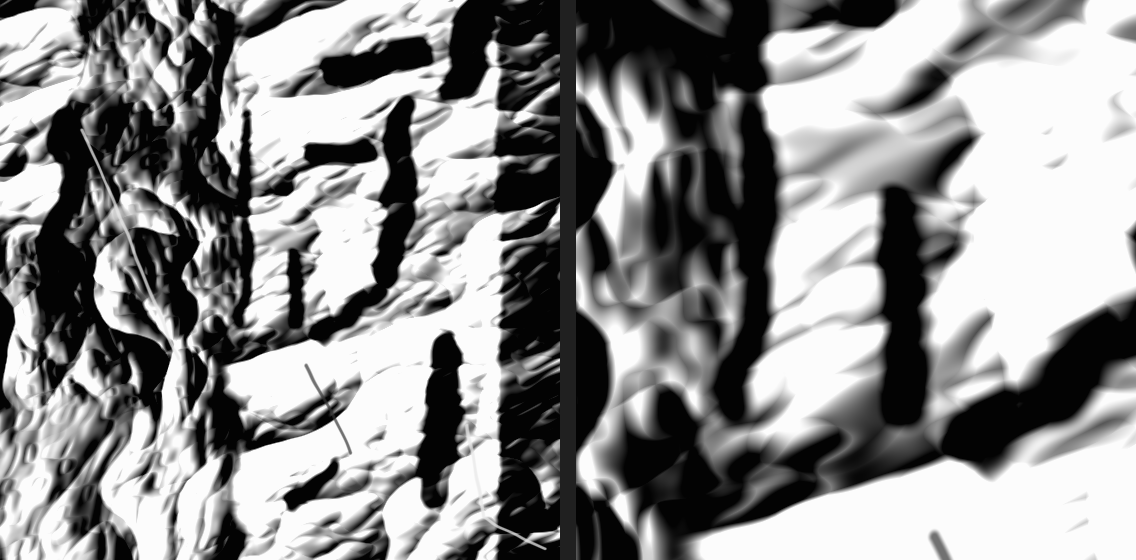
Left, the full canvas; right, a detail of the centre.
A WebGL 2 fragment shader for this texture map:

```glsl
#version 300 es
precision highp float;
// Hard-lit relief of a rocky massif: ridged noise is shaded by its slope
// towards the light, with a separate grain direction for each district.
// Broad tones, dark cliffs and thin tracks are laid out by distance functions.

uniform vec2 u_resolution;
out vec4 fragColor;

const float BASE_FREQUENCY = 7.0;
const float RELIEF_GAIN = 0.40;
const float SLOPE_STEP = 0.004;
const vec2 LIGHT = vec2(-0.42, 0.91);
const float WARP = 0.035;
const float CLIFF_TONE = -0.45;
const float TONE_SCRUB = 0.30;   // broken ground on the left
const float TONE_GULLY = 0.62;   // slanted gullies at lower left
const float TONE_SLAB = 1.05;    // pale slabs in the centre
const float TONE_SHADE = -0.04;  // shadowed right edge
const vec3 BLACK = vec3(0.012);
const vec3 WHITE = vec3(0.99);

float hash(vec2 cell) {
    uvec2 q = uvec2(ivec2(cell) + 4096) * uvec2(1597334673u, 3812015801u);
    uint n = (q.x ^ q.y) * 1597334673u;
    n = (n ^ (n >> 15)) * 2246822519u;
    return float((n ^ (n >> 13)) >> 8) / 16777216.0;
}

float noise(vec2 p) {
    vec2 i = floor(p), f = fract(p);
    f = f * f * f * (f * (f * 6.0 - 15.0) + 10.0);
    return mix(mix(hash(i), hash(i + vec2(1, 0)), f.x),
               mix(hash(i + vec2(0, 1)), hash(i + vec2(1, 1)), f.x), f.y);
}

vec2 noise2(vec2 p) {
    return vec2(noise(p), noise(p + 37.3)) - 0.5;
}

// Ridged height; octaves share nearly the same steepness.
float height(vec2 p) {
    float sum = 0.0, frequency = BASE_FREQUENCY, weight = 1.0;
    for (int i = 0; i < 4; i++) {
        float ridge = 1.0 - abs(2.0 * noise(p * frequency) - 1.0);
        sum += ridge * weight / frequency;
        p = mat2(0.92, 0.39, -0.39, 0.92) * p + 3.7;
        frequency *= 2.03;
        weight *= 0.87;
    }
    return sum;
}

// Slope towards the light, with grain along an angle, stretched lengthwise.
float relief(vec2 p, float angle, float stretch) {
    float c = cos(angle), s = sin(angle);
    vec2 q = mat2(c, -s, s, c) * p / vec2(stretch, 1.0);
    vec2 d = LIGHT * SLOPE_STEP;
    return (height(q + d) - height(q - d)) / (2.0 * SLOPE_STEP);
}

float segment(vec2 p, vec2 a, vec2 b) {
    vec2 ab = b - a;
    return length(p - a - ab * clamp(dot(p - a, ab) / dot(ab, ab), 0.0, 1.0));
}

float step2(float edge, float blur, float x) {
    return smoothstep(edge - blur, edge + blur, x);
}

float cliff(vec2 p, vec2 a, vec2 b, float width) {
    return 1.0 - step2(width, 0.008, segment(p, a, b));
}

float cliffs(vec2 p) {
    float c = cliff(p, vec2(0.735, 0.80), vec2(0.68, 0.52), 0.024);
    c = max(c, cliff(p, vec2(0.67, 0.49), vec2(0.57, 0.40), 0.015));
    c = max(c, cliff(p, vec2(0.58, 0.885), vec2(0.75, 0.905), 0.020));
    c = max(c, cliff(p, vec2(0.57, 0.715), vec2(0.66, 0.73), 0.016));
    c = max(c, cliff(p, vec2(0.80, 0.38), vec2(0.77, 0.12), 0.028));
    c = max(c, cliff(p, vec2(0.525, 0.54), vec2(0.53, 0.41), 0.009));
    c = max(c, cliff(p, vec2(0.53, 0.10), vec2(0.60, 0.17), 0.014));
    c = max(c, cliff(p, vec2(0.135, 0.77), vec2(0.09, 0.47), 0.026));
    c = max(c, cliff(p, vec2(0.87, 0.99), vec2(0.82, 0.85), 0.030));
    return max(c, cliff(p, vec2(0.435, 0.80), vec2(0.435, 0.42), 0.009));
}

float track(vec2 p, vec2 a, vec2 b) {
    return 1.0 - smoothstep(0.001, 0.0045, segment(p, a, b));
}

void main() {
    vec2 p = gl_FragCoord.xy / u_resolution;
    vec2 bend = noise2(p * 9.0) + 0.5 * noise2(p * 23.0);
    vec2 w = p + WARP * bend;

    // District masks
    float slab = step2(0.425, 0.022, w.x);
    float gully = (1.0 - step2(0.265, 0.02, w.y)) * (1.0 - slab);
    float shade = step2(0.888, 0.008, p.x + 0.3 * (w.x - p.x));
    float snow = (1.0 - step2(0.11 + 0.15 * (w.y - 0.75), 0.015, w.x))
               * step2(0.57, 0.03, w.y);

    // Broad tone
    float tone = mix(mix(TONE_SCRUB, TONE_GULLY, gully), TONE_SLAB, slab);
    tone = mix(tone, 1.15, snow);
    tone += 0.25 * slab * (1.0 - step2(0.40, 0.06, w.y)) * step2(0.08, 0.06, w.y);
    tone = mix(tone, TONE_SHADE, shade);
    tone += 0.55 * (noise(p * vec2(5.0, 8.0)) - 0.5);

    // Grained relief
    vec2 g = p + 0.4 * WARP * bend;
    float grain = mix(relief(g, 1.35, 1.25), relief(g, 1.05, 1.9), gully);
    grain = mix(grain, relief(g, 0.28, 1.9), max(slab, snow));
    float cliffMask = cliffs(w);
    tone = mix(tone, CLIFF_TONE, cliffMask);
    tone += RELIEF_GAIN * grain * (1.0 - 0.45 * cliffMask);

    // Thin tracks
    vec2 t = p + 0.012 * bend;
    float pale = max(track(t, vec2(0.15, 0.77), vec2(0.32, 0.36)),
                     track(t, vec2(0.83, 0.24), vec2(0.86, 0.07)));
    pale = max(pale, track(t, vec2(0.86, 0.07), vec2(0.97, 0.02)));
    float dark = track(t, vec2(0.54, 0.35), vec2(0.63, 0.19));
    tone = mix(clamp(tone, 0.0, 1.0), 0.92, 0.75 * pale);
    tone = mix(tone, 0.2, 0.7 * dark);

    fragColor = vec4(mix(BLACK, WHITE, tone), 1.0);
}
```
